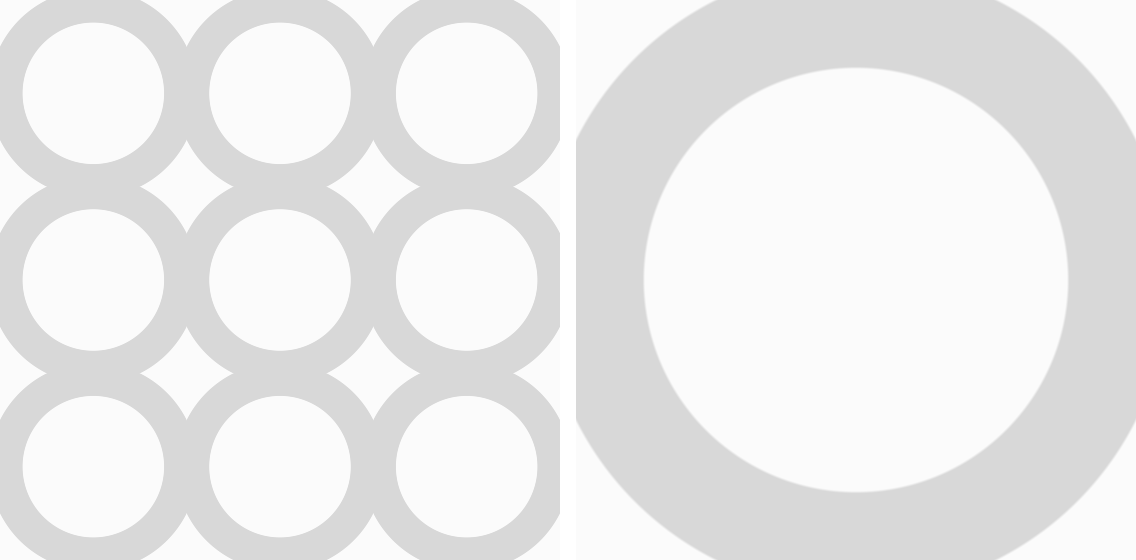
Left: the whole. Right: its middle third, enlarged.
A three.js fragment shader for this pattern:

```glsl
// Draws a three by three grid of broad pale grey rings that merge where they meet.
varying vec2 vUv;

const float REPEATS = 3.0;
const float INNER_RADIUS = 0.379; // in cells
const float OUTER_RADIUS = 0.559; // in cells, reaches past the cell edge
const float EDGE_SOFTNESS = 0.001; // in canvas widths

const vec3 PAPER_COLOR = vec3(0.984);
const vec3 RING_COLOR = vec3(0.847);

// Position within a repeated cell, measured from its centre
vec2 cellPosition(vec2 uv, float repeats) {
  return fract(uv * repeats) - 0.5;
}

// Signed distance to a ring, negative inside its band
float ringDistance(vec2 p, float innerRadius, float outerRadius) {
  float middle = 0.5 * (innerRadius + outerRadius);
  float halfWidth = 0.5 * (outerRadius - innerRadius);
  return abs(length(p) - middle) - halfWidth;
}

// Coverage of a shape from its signed distance
float fillMask(float dist, float softness) {
  return 1.0 - smoothstep(-softness, softness, dist);
}

void main() {
  vec2 p = cellPosition(vUv, REPEATS);

  // Cell edges mirror the neighbouring rings, so one ring per cell is enough
  float dist = ringDistance(p, INNER_RADIUS, OUTER_RADIUS);
  float ring = fillMask(dist, EDGE_SOFTNESS * REPEATS);

  gl_FragColor = vec4(mix(PAPER_COLOR, RING_COLOR, ring), 1.0);
}
```
